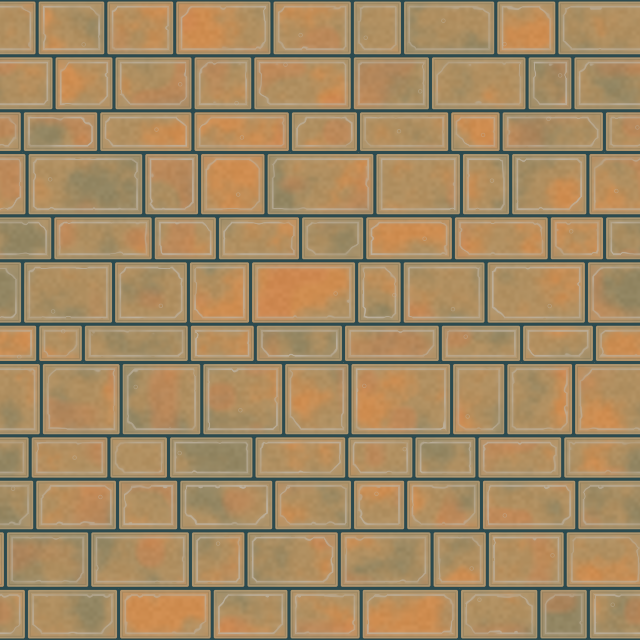
Give the GLSL for this texture, as a WebGL 1 fragment shader.

```glsl
precision highp float;
// Wall of glazed ochre blocks: 12 courses of uneven height, 8 blocks each.
// Joints are jittered per course; each block is shaded from its edge distances
// with mottled colour, a pale chipped bevel line and a few small pits.

uniform vec2 u_resolution;

const float COLUMNS = 8.0;
const float JOINT_JITTER = 0.55;
const float BEVEL_INSET = 0.0105;

const vec3 GROUT = vec3(0.17, 0.29, 0.31);
const vec3 OLIVE = vec3(0.57, 0.52, 0.38);
const vec3 TAN = vec3(0.69, 0.56, 0.375);
const vec3 ORANGE = vec3(0.81, 0.55, 0.31);
const vec3 RIM = vec3(0.68, 0.60, 0.46);
const vec3 PALE = vec3(0.75, 0.71, 0.65);

float hash(vec2 p) {
  return fract(sin(dot(p, vec2(127.1, 311.7))) * 43758.5453);
}

float noise(vec2 p) {
  vec2 i = floor(p);
  vec2 f = fract(p);
  f = f * f * (3.0 - 2.0 * f);
  float low = mix(hash(i), hash(i + vec2(1.0, 0.0)), f.x);
  float high = mix(hash(i + vec2(0.0, 1.0)), hash(i + vec2(1.0, 1.0)), f.x);
  return mix(low, high, f.y);
}

float fbm(vec2 p) {
  float sum = 0.0;
  float amp = 0.53;
  for (int i = 0; i < 4; i++) {
    sum += amp * noise(p);
    p = mat2(1.6, 1.2, -1.2, 1.6) * p + 7.3;
    amp *= 0.5;
  }
  return sum;
}

// Antialiased line around d = 0
float stroke(float d, float halfWidth, float px) {
  return 1.0 - smoothstep(halfWidth - 0.6 * px, halfWidth + 0.6 * px, abs(d));
}

// Lower edge of a course, summed from the course heights below it
float courseEdge(float i) {
  vec4 n = vec4(1.0, 2.0, 3.0, 4.0);
  float sum = dot(vec4(62.0, 69.0, 62.0, 52.0), step(n, vec4(i)));
  sum += dot(vec4(88.0, 46.0, 76.0, 54.0), step(n + 4.0, vec4(i)));
  sum += dot(vec4(76.0, 50.0, 66.0, 67.0), step(n + 8.0, vec4(i)));
  return sum / 768.0;
}

// Upright joint k of a course, in column units
float jointAt(float k, float course) {
  return k + JOINT_JITTER * hash(vec2(mod(k, COLUMNS) + 3.0, course + 11.0));
}

// Distance inward from the rounded block outline
float blockDistance(vec2 edge, float radius) {
  float inner = max(min(edge.x, edge.y) - radius, 0.0);
  return radius - length(max(radius - edge, 0.0)) + inner;
}

// Mottled glaze between olive, tan and orange
vec3 glaze(vec2 p, vec2 id) {
  vec2 shift = 40.0 * vec2(hash(id + 5.1), hash(id + 9.7));
  float tone = 1.7 * (fbm(p * 13.0 + shift) - 0.5) + 0.5 * (hash(id + 2.3) - 0.45);
  vec3 col = mix(TAN, OLIVE, smoothstep(0.0, 0.5, -tone));
  col = mix(col, ORANGE, smoothstep(0.0, 0.55, tone));
  float blush = smoothstep(0.62, 0.85, noise(p * 17.0 + shift.yx));
  col = mix(col, vec3(0.80, 0.50, 0.31), 0.4 * blush);
  return col + 0.035 * (noise(p * 150.0 + shift) - 0.5);
}

// Bevel outline: straight sides, cut corners and small bites
float bevelDistance(vec2 edge, vec2 p, vec2 id) {
  float cornerRoll = hash(id * 1.7 + sign(p) * 0.31 + 4.0);
  float cut = 0.018 * cornerRoll * cornerRoll;
  float ragged = 0.004 * (noise(p * 130.0 + id * 3.0) - 0.5);
  float corner = (edge.x + edge.y) * 0.707 - cut + ragged;
  float bite = 0.018 * max(noise(p * 75.0 + id * 5.0) - 0.78, 0.0);
  return min(min(edge.x, edge.y) - bite, corner) - BEVEL_INSET;
}

void main() {
  vec2 uv = gl_FragCoord.xy / u_resolution;
  float px = 1.0 / min(u_resolution.x, u_resolution.y);

  // Find the course and block
  float course = 0.0;
  for (int i = 1; i < 12; i++) course += step(courseEdge(float(i)), uv.y);
  float x = uv.x * COLUMNS - hash(vec2(course, 6.4));
  float k = floor(x);
  k -= 1.0 - step(jointAt(k, course), x);
  vec2 low = vec2(jointAt(k, course) / COLUMNS, courseEdge(course));
  vec2 high = vec2(jointAt(k + 1.0, course) / COLUMNS, courseEdge(course + 1.0));
  vec2 id = vec2(mod(k, COLUMNS), course);
  vec2 p = vec2(x / COLUMNS, uv.y) - 0.5 * (low + high);
  vec2 halfSize = 0.5 * (high - low);
  vec2 edge = halfSize - abs(p);

  // Glaze and bevel
  float d = blockDistance(edge, 0.005);
  float bevel = bevelDistance(edge, p, id);
  vec3 col = glaze(p, id);
  col = mix(col, RIM, 0.4 * (1.0 - smoothstep(-0.002, 0.003, bevel)));
  float wear = mix(0.25, 0.8, noise(p * 45.0 + id * 7.0)) * mix(0.65, 1.1, hash(id + 8.8));
  col = mix(col, PALE, wear * stroke(bevel, 0.0013, px));
  col = mix(col, PALE, 0.22 * exp(-abs(bevel) / 0.003));

  // Small pit on some blocks
  vec2 pit = (vec2(hash(id + 1.9), hash(id + 6.2)) - 0.5) * 1.5 * halfSize;
  float ring = stroke(length(p - pit) - 0.0028, 0.0006, px);
  col = mix(col, PALE, 0.4 * ring * step(0.6, hash(id + 3.6)));

  // Joint with its thin edge lines
  col = mix(col, OLIVE * 0.85, 0.4 * stroke(d - 0.0058, 0.0008, px));
  col = mix(col, RIM, 0.75 * stroke(d - 0.0040, 0.0009, px));
  col = mix(col, GROUT, stroke(d, 0.0024, px));
  gl_FragColor = vec4(col, 1.0);
}
```
